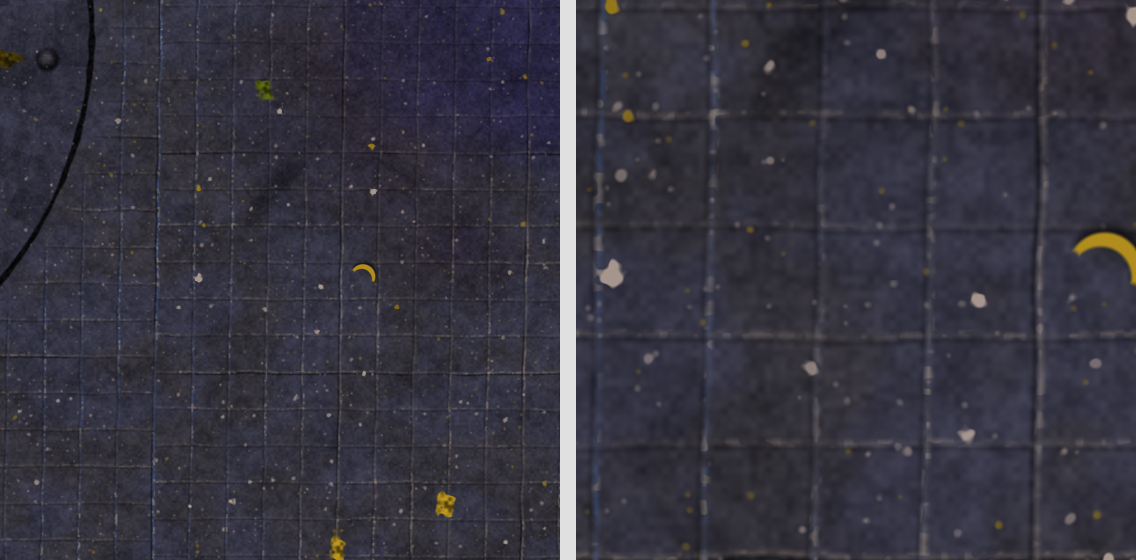
Left: the whole. Right: its middle third, enlarged.
Give the GLSL for this texture, as a WebGL 2 fragment shader.

```glsl
#version 300 es
precision highp float;
// Worn dark paving scored into small squares, with a round cover at upper left.
// Skewed repeats make the grooves, noise stains and breaks them up, and
// jittered hash cells scatter sparse grit. A few leaves lie on top.
uniform vec2 u_resolution;
out vec4 fragColor;

const vec3 SLATE = vec3(0.200, 0.200, 0.262);
const vec3 GREY = vec3(0.196, 0.186, 0.212);
const vec3 PLUM = vec3(0.175, 0.152, 0.200);
const vec3 VIOLET = vec3(0.155, 0.142, 0.265);
const vec3 BLUE_EDGE = vec3(0.21, 0.29, 0.46);
const vec3 DUST = vec3(0.50, 0.45, 0.42);
const vec3 BLACK = vec3(0.035, 0.035, 0.045);
const vec3 YELLOW = vec3(0.60, 0.48, 0.10);
const vec3 GREEN = vec3(0.30, 0.33, 0.06);
const vec2 CELL = vec2(0.0659, 0.0655);
const vec2 GRID_ORIGIN = vec2(0.273, 0.336);

float hash(vec2 p) {
  vec3 q = fract(vec3(p.xyx) * 0.1031);
  q += dot(q, q.yzx + 33.33);
  return fract((q.x + q.y) * q.z);
}
float noise(vec2 p) {
  vec2 i = floor(p), f = fract(p);
  f = f * f * (3.0 - 2.0 * f);
  return mix(mix(hash(i), hash(i + vec2(1, 0)), f.x),
             mix(hash(i + vec2(0, 1)), hash(i + vec2(1, 1)), f.x), f.y);
}
float fbm(vec2 p) {
  float sum = 0.0, amp = 0.53;
  for (int i = 0; i < 4; i++, amp *= 0.5, p = p * 2.03 + 17.0) sum += amp * noise(p);
  return sum;
}
float fill(float d, float soft) { return 1.0 - smoothstep(-soft, soft, d); }
mat2 rotation(float a) { return mat2(cos(a), sin(a), -sin(a), cos(a)); }
void paint(inout vec3 col, vec3 tint, float mask) { col = mix(col, tint, mask); }

// Ragged grit: mask in x, random tint in y
vec2 grit(vec2 p, float cells, float density, float radius, float soft) {
  vec2 id = floor(p * cells), seed = id + cells * 3.0;
  vec2 jitter = 0.25 + 0.5 * vec2(hash(seed + 5.1), hash(seed + 9.7));
  float size = radius * mix(0.5, 1.1, hash(seed + 2.3));
  float d = length(p - (id + jitter) / cells) + (noise(p * 200.0) - 0.5) * size - size * 0.8;
  return vec2(fill(d, soft) * step(hash(seed), density), hash(seed + 7.9));
}
void addLeaf(inout vec3 col, vec2 p, vec2 size, vec3 tint) {
  float d = (length(p / size) - 1.0 + 0.9 * (noise(p * 130.0 + 40.0) - 0.5)) * size.x;
  paint(col, tint * (0.5 + 0.8 * noise(p * 150.0)), fill(d, 0.003));
}
// Bent stroke, thinner towards its tips
float curl(vec2 p, float radius, float halfAngle, float thick) {
  float a = abs(atan(p.x, p.y)) / halfAngle;
  return max(abs(length(p) - radius) - thick * (1.0 - 0.5 * a * a), (a - 1.0) * radius);
}

vec3 stainedStone(vec2 p) {
  float cloud = 0.35 * (fbm(p * 6.0 + 8.0) - 0.5);
  vec3 col = mix(SLATE, GREY, 0.9 * smoothstep(0.42, 0.66, fbm(p * 11.0)));
  paint(col, PLUM, 0.85 * fill(length((p - vec2(0.66, 0.77)) * vec2(0.9, 0.9)) - 0.2 + cloud, 0.14));
  paint(col, VIOLET, 0.9 * fill(length(p - vec2(1.0, 0.97)) - 0.27 + cloud, 0.18));
  vec2 streak = rotation(-0.86) * (p - vec2(0.485, 0.66));
  paint(col, col * 0.7, fill(length(streak * vec2(1, 4)) - 0.07, 0.05));
  return col;
}

// One family of parallel grooves: x crosses them, y runs along them
void grooves(inout vec3 col, vec2 g, float period, float slab, vec3 edge, float strength, vec2 p) {
  float id = floor(g.x / period + 0.5), d = g.x - id * period;
  float seam = 1.0 - step(0.5, mod(id, slab));
  float wear = smoothstep(0.2, 0.75, noise(vec2(id * 7.3, g.y * 10.0 + id)));
  float chips = smoothstep(0.3, 0.8, noise(p * 140.0 + id));
  float crumbs = smoothstep(0.55, 0.8, noise(p * 210.0)) * (0.2 + 0.8 * wear);
  paint(col, BLACK, (0.22 + 0.35 * seam * wear) * fill(abs(d + 0.0036) - 0.0014, 0.0022));
  paint(col, edge, strength * (0.22 + 0.5 * wear * chips + 0.2 * seam) * fill(abs(d) - 0.0014, 0.0025));
  paint(col, DUST, 0.6 * strength * crumbs * fill(abs(d) - 0.002, 0.0025));
}

void addCover(inout vec3 col, vec2 p, vec2 q, float rim) {
  vec2 bolt = p - vec2(0.085, 0.893);
  float plate = hash(floor(vec2(atan(q.y, q.x) * 11.0, length(q) * 13.0)));
  paint(col, SLATE * (0.78 + 0.25 * plate), fill(rim, 0.002));
  paint(col, BLACK, fill(abs(rim) - 0.003 - 0.004 * noise(p * 40.0), 0.0025));
  paint(col, BLACK, 0.8 * fill(length(bolt) - 0.021, 0.004));
  paint(col, GREY * 1.5, 0.8 * fill(length(bolt - vec2(-0.002, 0.004)) - 0.011, 0.009));
  addLeaf(col, p - vec2(0.012, 0.895), vec2(0.025, 0.014), YELLOW * 0.4);
}

void main() {
  vec2 p = gl_FragCoord.xy / u_resolution, q = p - vec2(-0.518, 0.941);
  float soft = 0.7 / u_resolution.y, rim = length(q) - 0.682;
  vec3 stone = stainedStone(p), col = stone;

  // Grooves: blue at left, dusty at right, rubbed away at the top
  vec2 g = p - GRID_ORIGIN - vec2(0.016 * p.y, 0.004 * (0.6 - p.x));
  g.y -= 0.027 * (1.0 - step(0.0, g.x));
  g += 0.004 * (vec2(noise(p * 18.0), noise(p * 18.0 + 50.0)) - 0.5);
  float kept = 1.0 - 0.65 * smoothstep(0.5, 0.85, p.y), right = smoothstep(0.25, 0.7, p.x);
  grooves(col, g.yx, CELL.y, 6.0, DUST * 0.8, kept * 0.65, p);
  grooves(col, g, CELL.x, 5.0, mix(BLUE_EDGE, DUST * 0.8, right), mix(1.2, kept, right), p);
  col = mix(stone, col, smoothstep(0.02, 0.045, rim));
  addCover(col, p, q, rim);
  col *= 1.0 + 0.45 * (fbm(p * 70.0) - 0.5) + 0.35 * (fbm(p * 15.0) - 0.5);
  col += 0.05 * (noise(p * 230.0) - 0.5);

  // Grit in four sizes, from rare crumbs to faint dust
  for (int i = 0; i < 4; i++) {
    float k = exp2(float(i));
    vec2 s = grit(p, 13.0 * k, 0.08, 0.0075 / pow(k, 0.6), 0.0012 + soft);
    paint(col, mix(DUST * 1.35, YELLOW, step(0.75, s.y)), s.x * (0.95 - 0.2 * float(i)));
  }

  // Fallen leaves and a curled one with its shadow
  addLeaf(col, p - vec2(0.797, 0.102), vec2(0.015, 0.024), YELLOW);
  addLeaf(col, p - vec2(0.604, 0.022), vec2(0.011, 0.028), YELLOW);
  addLeaf(col, rotation(-0.4) * (p - vec2(0.473, 0.842)), vec2(0.012, 0.020), GREEN);
  vec2 c = rotation(0.5) * (p - vec2(0.647, 0.504));
  paint(col, BLACK, 0.7 * fill(curl(c - vec2(-0.001, 0.004), 0.020, 1.4, 0.005), 0.004));
  paint(col, YELLOW * 1.15, fill(curl(c, 0.020, 1.4, 0.0045), 0.0015));
  fragColor = vec4(col, 1.0);
}
```
